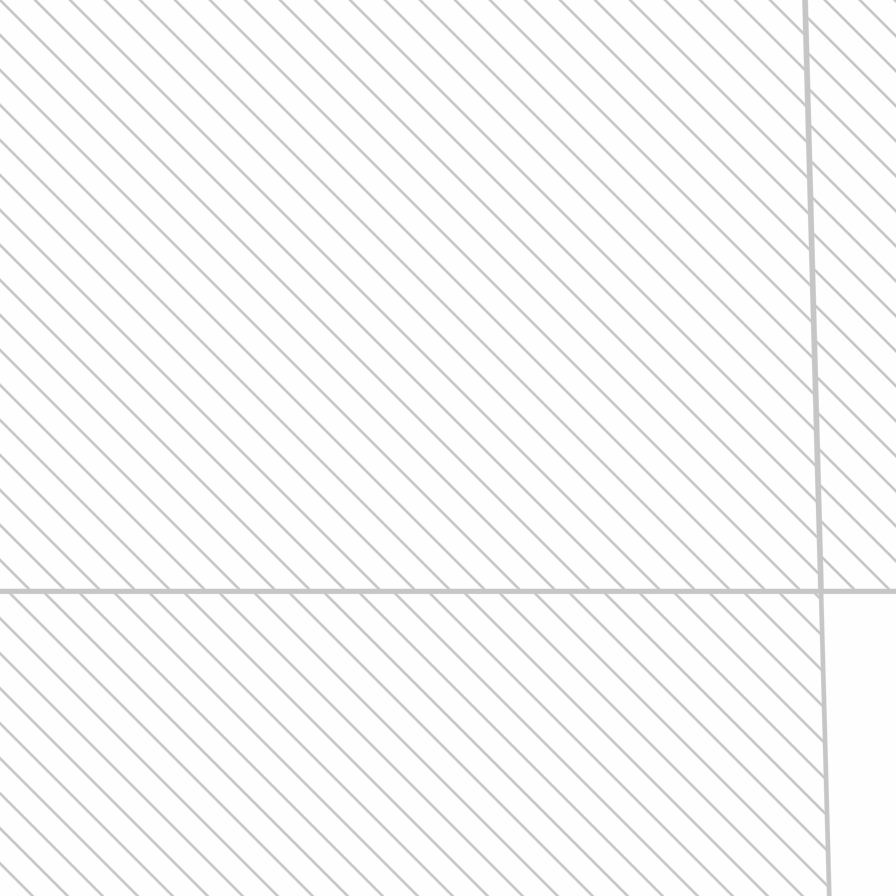
Give the GLSL for this pattern, as a Shadertoy shader.

```glsl
// Diagonal hatching in three panels, parted by a level rule and a leaning rule.
// Each panel shifts the same 45 degree hatch by its own offset, and the
// lower right panel stays blank. All strokes are antialiased distances.

const vec3 PAPER = vec3(0.995);
const vec3 INK = vec3(0.775);

const float HATCH_PERIOD = 0.0390625;  // spacing measured along x
const float HATCH_WIDTH = 0.0029;
const float RULE_WIDTH = 0.0058;
const float LEVEL_Y = 0.340;
const vec2 LEAN_BOTTOM = vec2(0.9255, 0.0);
const vec2 LEAN_TOP = vec2(0.8985, 1.0);

// Coverage of a stroke, given the distance to its centre line
float stroke(float dist, float width, float pixel) {
    return 1.0 - smoothstep(-pixel, pixel, abs(dist) - 0.5 * width);
}

// Signed distance to the line through a and b, positive on its right
float lineDistance(vec2 p, vec2 a, vec2 b) {
    vec2 dir = normalize(b - a);
    return dot(p - a, vec2(dir.y, -dir.x));
}

// Distance to the nearest of the lines falling to the right at 45 degrees
float hatchDistance(vec2 p, float offset) {
    float along = p.x + p.y - 1.0 - offset;
    float nearest = (fract(along / HATCH_PERIOD + 0.5) - 0.5) * HATCH_PERIOD;
    return nearest * sqrt(0.5);
}

void mainImage(out vec4 fragColor, in vec2 fragCoord) {
    vec2 p = fragCoord / iResolution.xy;
    float pixel = 0.8 / min(iResolution.x, iResolution.y);

    float lean = lineDistance(p, LEAN_BOTTOM, LEAN_TOP);
    float level = p.y - LEVEL_Y;

    // Choose the panel and its hatch offset
    bool isRight = lean > 0.0;
    bool isLower = level < 0.0;
    float offset = isRight ? 0.0221 : (isLower ? 0.0130 : 0.0);
    float hatch = stroke(hatchDistance(p, offset), HATCH_WIDTH, pixel);
    if (isRight && isLower) hatch = 0.0;

    // Rules over the hatch; the leaning one thins below the level rule
    float leanWidth = RULE_WIDTH * (isLower ? 0.9 : 1.1);
    float rules = max(stroke(level, RULE_WIDTH, pixel),
                      stroke(lean, leanWidth, pixel));

    fragColor = vec4(mix(PAPER, INK, max(hatch, rules)), 1.0);
}
```
